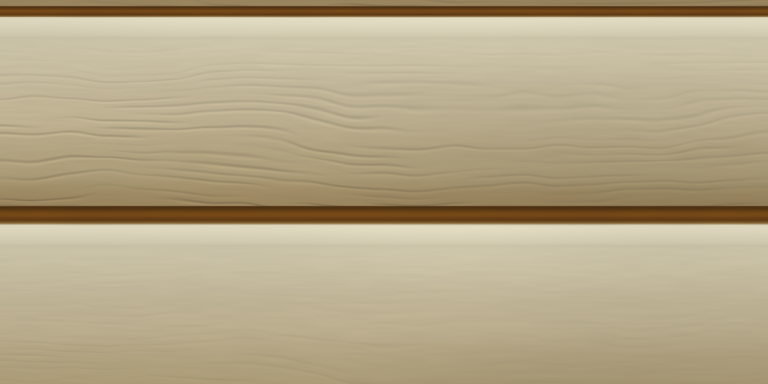
Give the GLSL for this texture, as a Shadertoy shader.

```glsl
float hash(vec2 p) {
    p = fract(p * vec2(0.1031, 0.1137));
    p += dot(p, p.yx + 33.33);
    return fract((p.x + p.y) * p.x * 7.13);
}

float noise(vec2 p) {
    vec2 i = floor(p), f = fract(p);
    f = f * f * (3.0 - 2.0 * f);
    return mix(mix(hash(i), hash(i + vec2(1, 0)), f.x),
               mix(hash(i + vec2(0, 1)), hash(i + vec2(1, 1)), f.x), f.y);
}

// Embossed wood grain: thin dark creases, each with a lit lower lip
float grain(vec2 p, float seed) {
    float sag = 0.05 * smoothstep(0.0, 1.1, p.x) * smoothstep(0.15, 0.45, p.y);
    float wave = noise(p * vec2(3.0, 7.0) + seed) + 0.35 * noise(p * vec2(11.0, 15.0) + seed);
    float v = (p.y - sag) * 52.0 + 1.9 * wave;
    float line = floor(v), f = fract(v);
    float presence = smoothstep(0.25, 0.75, noise(vec2(p.x * 4.5 + line * 3.7, line * 5.3 + 40.0 + seed)));
    float crease = smoothstep(0.1, 0.4, f) * (1.0 - smoothstep(0.4, 0.62, f));
    float lip = smoothstep(0.5, 0.7, f) * (1.0 - smoothstep(0.7, 1.0, f));
    return presence * (0.45 * lip - crease);
}

// Vertical shading of a plank, from lit top edge (0) to shaded foot (1)
vec3 plankColor(float u) {
    vec3 c = mix(vec3(0.87, 0.85, 0.75), vec3(0.80, 0.77, 0.665), smoothstep(0.0, 0.13, u));
    c = mix(c, vec3(0.75, 0.70, 0.58), smoothstep(0.08, 0.48, u));
    c = mix(c, vec3(0.68, 0.62, 0.48), smoothstep(0.45, 0.82, u));
    return mix(c, vec3(0.60, 0.52, 0.37), smoothstep(0.78, 1.0, u));
}

// Shadow gap: dark upper lip, warm centre, pale lower edge
vec3 gapColor(float k) {
    vec3 c = mix(vec3(0.30, 0.19, 0.07), vec3(0.46, 0.28, 0.09), smoothstep(0.05, 0.42, k));
    c = mix(c, vec3(0.37, 0.23, 0.08), smoothstep(0.45, 0.7, k));
    c = mix(c, vec3(0.50, 0.37, 0.19), smoothstep(0.7, 0.86, k));
    return mix(c, vec3(0.87, 0.85, 0.75), smoothstep(0.82, 1.0, k));
}

void mainImage(out vec4 fragColor, in vec2 fragCoord) {
    vec2 p = fragCoord / iResolution.y;
    float pixel = 1.0 / iResolution.y;
    float pitch = 0.5415;

    // Planks are stacked downward; depth is measured from each top edge
    float below = 1.0 - p.y - 0.047;
    float row = floor(below / pitch);
    float depth = below - row * pitch;
    float gap = row < 0.0 ? 0.031 : 0.052;
    float gapTop = pitch - gap;
    vec2 q = vec2(p.x, depth);

    // Plank shading with broad, soft tonal drift
    float u = depth / 0.49;
    vec3 color = plankColor(u);
    color *= 1.0 + 0.035 * (noise(vec2(p.x * 1.7, depth * 4.0 + row * 9.0 + 20.0)) - 0.5);
    color *= 1.0 - 0.035 * smoothstep(0.8, 1.6, p.x) * smoothstep(0.2, 0.8, u);

    // Grain is deepest at the lower left of the upper plank, faint below it
    float relief = mix(0.035, 0.12, smoothstep(0.2, 0.75, u)) * mix(1.0, 0.5, smoothstep(0.7, 1.5, p.x));
    relief *= row < 0.5 ? 1.0 : 0.22;
    relief *= smoothstep(0.05, 0.12, depth);
    color *= 1.0 + relief * grain(q, row * 17.0 + 30.0);

    // Fine horizontal fibres and a faint rim under the highlight
    float fibre = noise(vec2(p.x * 14.0, depth * 150.0 + row * 31.0 + 90.0)) - 0.5;
    color *= 1.0 + 0.022 * fibre * smoothstep(0.03, 0.09, depth);
    color *= 1.0 - 0.025 * exp(-pow((depth - 0.052) / 0.005, 2.0));

    // Shadow gap under the plank
    float k = clamp((depth - gapTop) / gap, 0.0, 1.0);
    vec3 shadow = gapColor(k) * (0.98 + 0.04 * noise(vec2(p.x * 9.0, row + 50.0)));
    color = mix(color, shadow, smoothstep(-1.0, 1.0, (depth - gapTop) / pixel));

    fragColor = vec4(color, 1.0);
}
```
